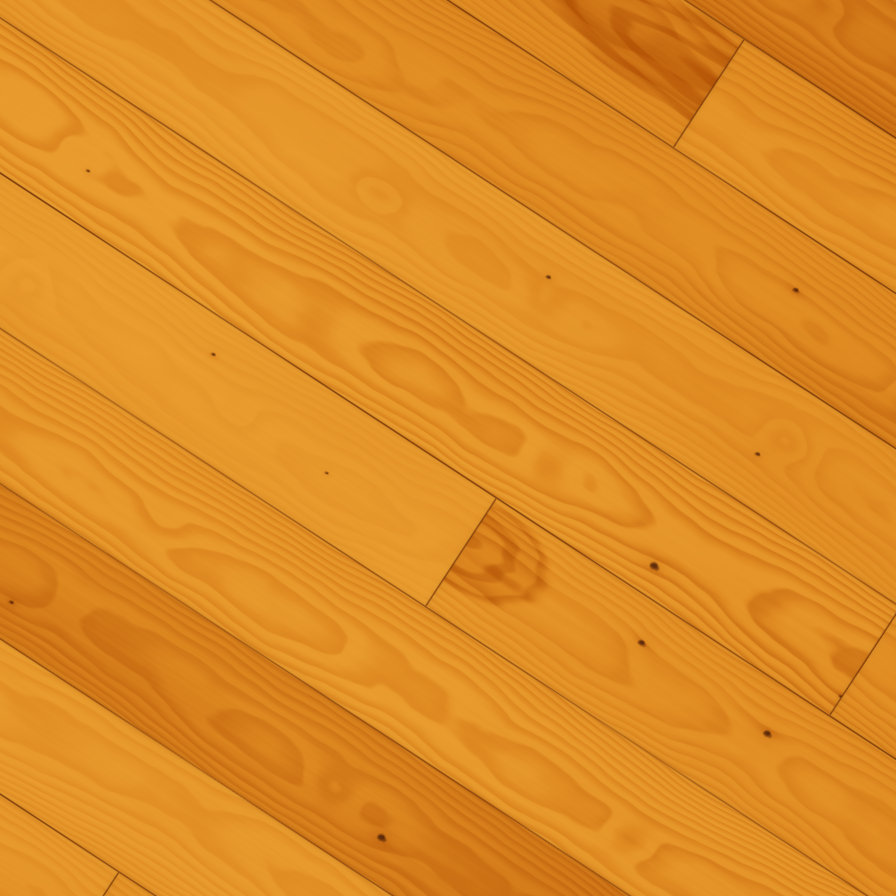
A Shadertoy shader for this texture:

```glsl
// Varnished pine floor: diagonal boards with growth rings, eyes, pin knots and thin seams.

const float ANGLE       = 0.5795;  // slope of the boards, radians
const float BOARD_WIDTH = 0.145;
const float ROW_OFFSET  = 0.0165;
const float SEAM_HALF   = 0.0005;
const float RING_COUNT  = 20.0;    // ring density towards the board edges
const float RING_WARP   = 1.35;
const float EYE_SPACING = 0.30;
const float KNOT_SPACING = 0.27;
const float KNOT_CHANCE = 0.5;

const vec3 PALE_PINE  = vec3(0.925, 0.630, 0.190);
const vec3 AMBER      = vec3(0.865, 0.530, 0.125);
const vec3 HEARTWOOD  = vec3(0.740, 0.370, 0.045);
const vec3 SEAM_COLOR = vec3(0.440, 0.190, 0.030);
const vec3 KNOT_COLOR = vec3(0.300, 0.120, 0.030);

// One entry per row of boards, from the upper right to the lower left.
const int ROWS = 10;
const float TONE[ROWS]   = float[](0.58, 0.36, 0.40, 0.20, 0.22, 0.12, 0.22, 0.60, 0.18, 0.18);
const float FIGURE[ROWS] = float[](0.18, 0.18, 0.18, 0.17, 0.40, 0.10, 0.34, 0.18, 0.20, 0.18);
const float JOINT[ROWS]  = float[](9.0, 0.719, 9.0, 9.0, 1.212, 0.768, 9.0, 9.0, 9.0, 0.644);
// Signed length of the dark heart stain that starts at the joint.
const float STAIN[ROWS]  = float[](0.001, -0.24, 0.001, 0.001, 0.001, 0.11, 0.001, 0.001, 0.001, 0.001);

float hash(vec2 p) {
    p = fract(p * vec2(0.1031, 0.1137) + 0.371);
    p += dot(p, p.yx + 33.33);
    return fract((p.x + p.y) * p.x * 7.31);
}

// Layered sines, roughly -1 to 1.
float waves(vec2 p) {
    float sum = 0.0, amp = 0.5;
    for (int i = 0; i < 4; i++) {
        sum += amp * sin(p.x + 1.3 * sin(p.y));
        p = mat2(1.2, 0.9, -0.9, 1.2) * p + 1.7;
        amp *= 0.55;
    }
    return sum;
}

// Growth ring darkness: slow rise, quick fall, from contours of a warped trough.
float rings(float u, float v, float seed) {
    float center = 0.25 * (hash(vec2(seed, 3.0)) - 0.5) + 0.07 * waves(vec2(u * 6.0, seed));
    float height = RING_COUNT * (v - center) * (v - center);
    height += RING_WARP * waves(vec2(u * 9.0 + seed * 5.1, v * 2.2 + seed));
    height += 0.16 * waves(vec2(u * 50.0, v * 11.0 + seed));

    // Oval eyes lift the contours into closed loops.
    float cell = floor(u / EYE_SPACING);
    float eyeU = (cell + 0.3 + 0.4 * hash(vec2(cell, seed))) * EYE_SPACING;
    vec2 eye = vec2(u - eyeU, v - center) / vec2(0.034, 0.15);
    height += 2.0 * hash(vec2(seed, cell + 7.0)) * exp(-dot(eye, eye));

    float r = fract(height);
    return smoothstep(0.2, 0.85, r) * (1.0 - smoothstep(0.85, 1.0, r));
}

// x: dark core of a pin knot, y: soft halo around it.
vec2 pinKnot(float u, float v, float seed, float px) {
    float cell = floor(u / KNOT_SPACING);
    vec2 key = vec2(cell + 11.0, seed * 3.0 + 5.0);
    float present = step(hash(key), KNOT_CHANCE);
    float size = mix(0.0015, 0.0055, pow(hash(key + 2.3), 2.0));
    vec2 place = vec2((cell + 0.2 + 0.6 * hash(key + 5.7)) * KNOT_SPACING, 0.7 * hash(key + 9.1) - 0.35);
    vec2 offset = vec2(u - place.x, (v - place.y) * BOARD_WIDTH);
    float d = length(offset * vec2(0.8, 1.1)) + 0.0007 * waves(offset * 700.0);
    return present * vec2(1.0 - smoothstep(0.5 * size - px, size + px, d), exp(-d / (size * 1.6)));
}

// Coverage of a thin line, which fades rather than widens below one pixel.
float line(float d, float halfWidth, float px) {
    float soft = max(px, 0.0013);
    return 1.0 - smoothstep(halfWidth - 0.5 * soft, halfWidth + soft, abs(d));
}

void mainImage(out vec4 fragColor, in vec2 fragCoord) {
    float px = 1.0 / iResolution.y;
    vec2 p = fragCoord * px;

    // Board frame: u runs along the grain, v across one board.
    vec2 q = vec2(p.x, 1.0 - p.y);
    float u = dot(q, vec2(cos(ANGLE), sin(ANGLE)));
    float across = dot(q, vec2(-sin(ANGLE), cos(ANGLE))) - ROW_OFFSET;
    float row = floor(across / BOARD_WIDTH);
    float v = across / BOARD_WIDTH - row - 0.5;
    int index = clamp(int(row) + 4, 0, ROWS - 1);
    float fromJoint = u - JOINT[index];
    float piece = step(0.0, fromJoint);
    float seed = float(index) + 17.0 * piece + 1.0;

    // Darkness of the wood: board tone, broad streaks, rings, fibres.
    float figure = mix(FIGURE[index], 0.24, piece);
    float dark = mix(TONE[index], 0.24, piece);
    dark += 0.10 * waves(vec2(u * 3.0 + seed, v * 4.0 + seed * 2.0));
    dark += figure * (rings(u, v, seed) - 0.22);
    dark += 0.04 * waves(vec2(u * 14.0, across * 420.0 + seed));

    // Heart stain beside a joint, with a ragged tip.
    float reach = fromJoint / STAIN[index];
    float tip = length(vec2(reach, (v + 0.1) / 0.42)) + 0.12 * waves(vec2(u * 20.0, v * 14.0));
    float stain = step(0.0, reach) * (1.0 - smoothstep(0.75, 1.0, tip));
    dark += stain * (0.27 + 0.25 * smoothstep(-0.2, 0.9, sin(tip * 17.0)));

    // Light falls off away from the left of the floor.
    dark += 0.18 * smoothstep(0.25, 0.95, distance(p, vec2(0.30, 0.52)));

    vec2 knot = pinKnot(u, v, seed, px);
    dark = clamp(dark + 0.35 * knot.y, 0.0, 1.1);
    vec3 color = mix(PALE_PINE, AMBER, min(dark * 2.0, 1.0));
    color = mix(color, HEARTWOOD, max(dark * 2.0 - 1.0, 0.0));
    color = mix(color, KNOT_COLOR, 0.85 * knot.x);

    // Seams between rows and butt joints, their depth drifting along the length.
    float edge = (0.5 - abs(v)) * BOARD_WIDTH;
    float seamId = floor(across / BOARD_WIDTH + 0.5);
    float strength = mix(0.5, 0.9, hash(vec2(seamId, 4.0))) + 0.18 * waves(vec2(u * 9.0, seamId));
    float seam = max(strength * line(edge, SEAM_HALF, px), 0.7 * line(fromJoint, SEAM_HALF, px));
    color *= 1.0 - 0.05 * exp(-min(edge, abs(fromJoint)) / 0.003);
    fragColor = vec4(mix(color, SEAM_COLOR, clamp(seam, 0.0, 1.0)), 1.0);
}
```
